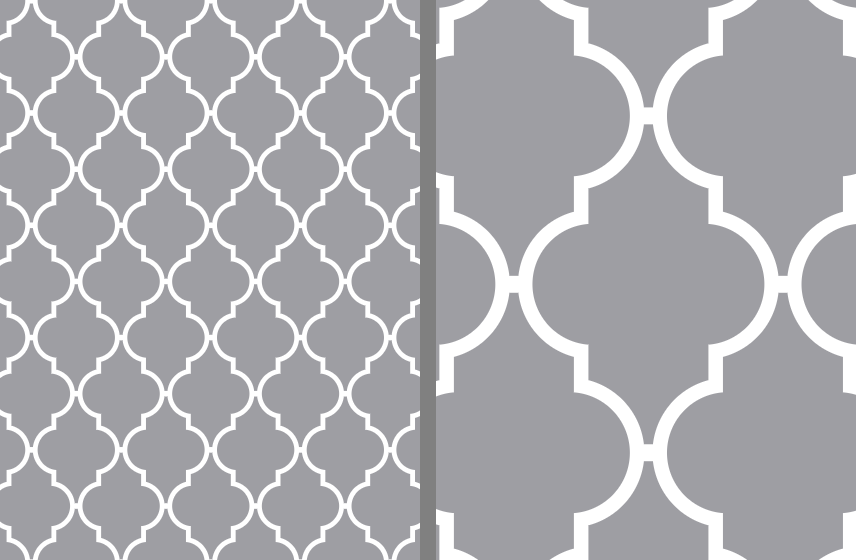
Left, the full canvas; right, a detail of the centre.
Write a WebGL 1 fragment shader that draws this pattern.

```glsl
precision highp float;

uniform vec2 u_resolution;

// Half the repeat, with the repeat width as the unit
const vec2 HALF_CELL = vec2(0.5, 0.626);
const float HALF_LINE = 0.027;

// Signed distance to the trellis line, negative inside it
float trellis(vec2 p) {
  // Fold the staggered lattice into one quadrant, then by its half turn
  vec2 q = abs(mod(p + HALF_CELL, 2.0 * HALF_CELL) - HALF_CELL);
  if (q.y > 0.5 * HALF_CELL.y) q = HALF_CELL - q;

  // Round side lobe, mitred into the vertical step
  float lobe = length(q - vec2(0.206, 0.0)) - 0.252;
  float stepSide = q.x - 0.5 * HALF_CELL.x;
  float inner = max(-stepSide, -lobe) - HALF_LINE;
  float outer = min(stepSide, lobe) - HALF_LINE;

  // Short bar joining neighbouring lobes
  float bar = max(q.y - 0.0315, 0.458 - q.x);
  return min(max(inner, outer), bar);
}

void main() {
  float unitsPerPixel = 4.683 / u_resolution.x;
  vec2 p = (gl_FragCoord.xy - 0.5 * u_resolution) * unitsPerPixel;
  float d = trellis(p - vec2(0.009, -0.016));

  float line = clamp(0.5 - d / unitsPerPixel, 0.0, 1.0);
  vec3 grey = vec3(0.62, 0.62, 0.64);
  gl_FragColor = vec4(mix(grey, vec3(1.0), line), 1.0);
}
```
